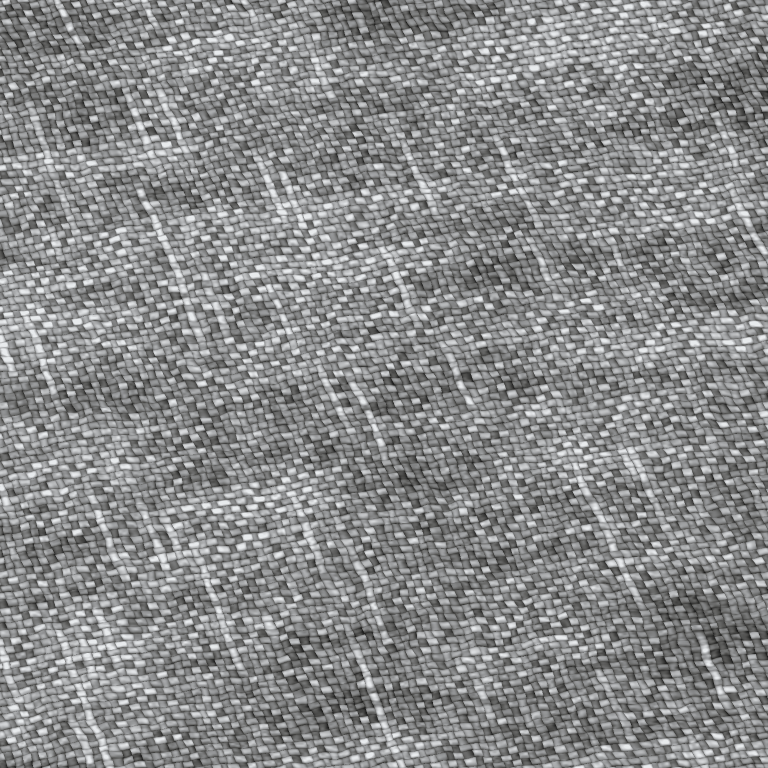
Give the GLSL for this texture, as a WebGL 1 fragment shader.

```glsl
precision highp float;
// Grey woven cloth seen at a slant, with pale slub threads and soft weft bands.
uniform vec2 u_resolution;

float hash(vec2 p) {
  vec3 q = fract(p.xyx * vec3(0.1031, 0.1030, 0.0973));
  q += dot(q, q.yzx + 33.33);
  return fract((q.x + q.y) * q.z);
}

float noise(vec2 p) {
  vec2 i = floor(p), f = fract(p);
  f = f * f * (3.0 - 2.0 * f);
  return mix(mix(hash(i), hash(i + vec2(1.0, 0.0)), f.x),
             mix(hash(i + vec2(0.0, 1.0)), hash(i + 1.0), f.x), f.y);
}

// Thread coordinates: x counts warp threads, y counts weft threads.
vec2 threadSpace(vec2 uv) {
  float warp = uv.x + 0.34 * uv.y + 0.10 * uv.x * uv.y + 0.06 * uv.y * uv.y;
  float weft = uv.y - 0.17 * uv.x + 0.02 * uv.x * uv.x;
  vec2 wobble = vec2(noise(uv * 9.0), noise(uv * 9.0 + 40.0)) * 0.9
              + vec2(noise(uv * 50.0 + 7.0), noise(uv * 50.0 + 80.0)) * 0.45;
  return vec2(warp * 82.0, weft * 104.0) + wobble;
}

float roundProfile(float x) {
  float q = 2.0 * fract(x) - 1.0;
  return sqrt(max(0.0, 1.0 - q * q));
}

float cloth(vec2 uv) {
  vec2 t = threadSpace(uv);
  vec2 id = floor(t);
  vec2 f = fract(t) - 0.5;

  // Plain weave: each thread rises and dips in turn.
  float weftRise = cos(3.14159 * (t.x - 0.5 + id.y));
  float warpRise = -cos(3.14159 * (t.y - 0.5 + id.x));
  float weftRound = roundProfile(t.y);
  float warpRound = roundProfile(t.x);

  // Pale slubs run along some stretches of single warp threads.
  float slub = smoothstep(0.76, 0.88, noise(vec2(id.x * 17.0, t.y * 0.07)))
             * step(0.55, hash(vec2(id.x, 91.0)));

  // Bands follow the weft, in broad and narrow widths.
  float band = noise(vec2(t.x * 0.05, t.y * 0.16)) - 0.5
             + 0.8 * (noise(vec2(t.x * 0.07 + 30.0, id.y * 0.7)) - 0.5);

  // Each stitch has its own tone, with a highlight on its upper side.
  float weftStitch = hash(vec2(floor((t.x + id.y) * 0.5 + 0.25), id.y) + 11.0);
  float warpStitch = hash(vec2(id.x, floor((t.y + id.x) * 0.5 - 0.25)) + 57.0);
  float weft = 0.64 + 0.20 * band + 0.24 * (weftStitch - 0.5) + 0.20 * f.y;
  float warp = 0.49 + 0.10 * band + 0.24 * (warpStitch - 0.5) - 0.14 * f.x;
  warp = mix(warp, 0.86, slub * 0.85);

  weft *= (0.32 + 0.74 * weftRound) * (0.72 + 0.28 * smoothstep(-0.7, 0.6, weftRise));
  warp *= (0.32 + 0.74 * warpRound) * (0.72 + 0.28 * smoothstep(-0.7, 0.6, warpRise));

  float lead = 0.6 * (weftRise - warpRise) + 0.7 * (weftRound - warpRound)
             + 0.12 + 0.8 * band - 0.65 * slub;
  float tone = mix(warp, weft, smoothstep(-0.2, 0.2, lead));

  // Fibre grain and slow unevenness of the light.
  tone += 0.16 * (noise(t * vec2(2.2, 3.0) + 19.0) - 0.5);
  tone += 0.05 * (noise(uv * 3.5 + 5.0) - 0.5);
  return tone;
}

void main() {
  // Four samples per pixel smooth the thread edges.
  float tone = 0.0;
  for (int i = 0; i < 4; i++) {
    vec2 corner = vec2(mod(float(i), 2.0), floor(float(i) * 0.5)) - 0.5;
    tone += 0.25 * cloth((gl_FragCoord.xy + 0.5 * corner) / u_resolution.y);
  }
  tone = clamp(0.50 + 1.12 * (tone - 0.485), 0.12, 0.92);
  vec3 tint = mix(vec3(1.0, 1.0, 0.98), vec3(0.99, 1.0, 1.01), smoothstep(0.25, 0.6, tone));
  gl_FragColor = vec4(tone * tint, 1.0);
}
```
